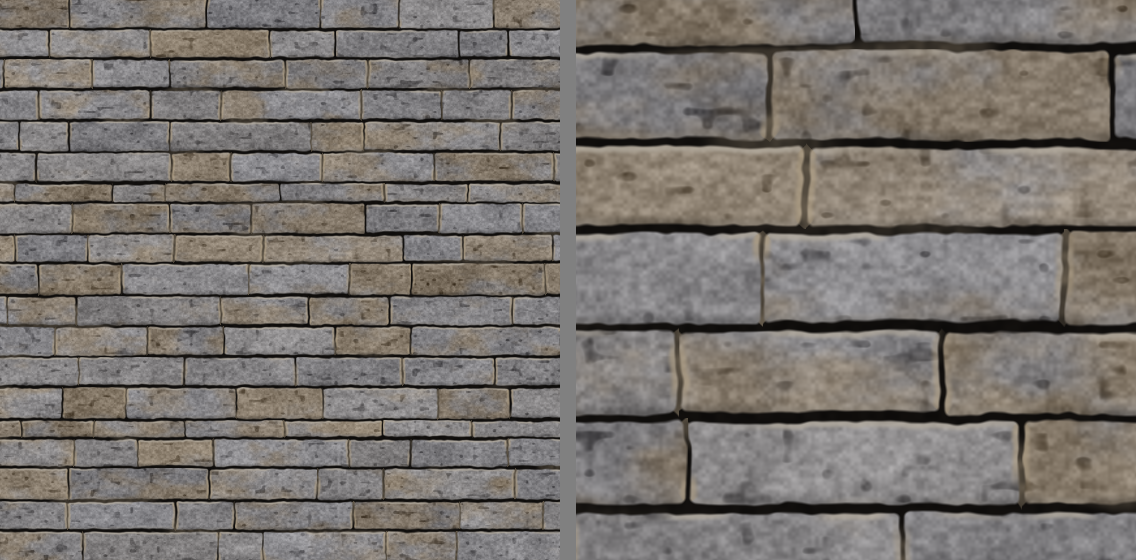
Left: the whole. Right: its middle third, enlarged.
Reproduce this texture procedurally as a Shadertoy shader.

```glsl
// Weathered grey brick wall: long thin courses, dark bed gaps, tan stains and pale worn rims.

const float COURSE = 0.0556;      // height of a regular course
const float THIN_COURSE = 0.0325; // every eighth course is thin
const float PITCH = 0.1735;       // mean brick length
const vec3 GREY = vec3(0.525, 0.515, 0.515);
const vec3 TAN = vec3(0.535, 0.480, 0.405);
const vec3 RIM = vec3(0.700, 0.670, 0.620);
const vec3 MORTAR = vec3(0.400, 0.360, 0.300);
const vec3 GAP = vec3(0.060, 0.052, 0.045);

float hash(vec2 p) {
    vec3 q = fract(p.xyx * 0.1031);
    q += dot(q, q.yzx + 33.33);
    return fract((q.x + q.y) * q.z);
}

float noise(vec2 p) {
    vec2 i = floor(p), f = fract(p);
    f = f * f * (3.0 - 2.0 * f);
    return mix(mix(hash(i), hash(i + vec2(1, 0)), f.x),
               mix(hash(i + vec2(0, 1)), hash(i + vec2(1, 1)), f.x), f.y);
}

float fbm(vec2 p) {
    float sum = 0.0, gain = 0.5;
    for (int i = 0; i < 4; i++) {
        sum += gain * noise(p);
        p = p * 2.03 + 17.3;
        gain *= 0.5;
    }
    return sum / 0.9375;
}

// Top of a course, measured downwards from the top of the canvas
float courseTop(float row) {
    float jitter = 0.006 * (hash(vec2(row, 71.0)) - 0.5);
    return row * COURSE - (COURSE - THIN_COURSE) * floor((row + 1.0) / 8.0) - 0.006 + jitter;
}

// Position of an upright joint within a course
float jointX(float i, float row) {
    float jitter = 0.62 * (hash(vec2(i + 11.0, row + 5.0)) - 0.5);
    return (i + 0.5 * mod(row, 2.0) + jitter) * PITCH;
}

// Distance to a rounded box; side is 1 next to its upright edges
float brickDistance(vec2 p, vec2 lo, vec2 hi, float radius, out float side) {
    vec2 q = abs(p - 0.5 * (lo + hi)) - 0.5 * (hi - lo);
    side = smoothstep(-0.001, 0.001, q.x - q.y);
    q += radius;
    return length(max(q, 0.0)) + min(max(q.x, q.y), 0.0) - radius;
}

// Face colour: brick tone, tan staining, soft blotches, grain and pits
vec3 brickFace(vec2 p, vec2 id) {
    vec2 local = p + 3.7 * vec2(hash(id + 3.0), hash(id + 9.0));
    float stain = fbm(local * vec2(13.0, 24.0)) + 0.75 * hash(id + 23.0);
    vec3 color = mix(GREY, TAN, 0.9 * smoothstep(0.85, 1.2, stain));
    color += vec3(-0.012, -0.004, 0.012) * hash(id + 41.0);
    color += 0.085 * (hash(id + 57.0) - 0.5);
    color += 0.17 * (fbm(local * vec2(22.0, 45.0)) - 0.5);
    color += 0.13 * (noise(p * vec2(190.0, 250.0)) - 0.5);
    color += 0.08 * (noise(p * 430.0) - 0.5);
    color -= 0.16 * smoothstep(0.78, 0.95, noise(p * vec2(85.0, 130.0)));
    return color;
}

void mainImage(out vec4 fragColor, in vec2 fragCoord) {
    vec2 p = fragCoord / iResolution.y;
    p.y = 1.0 - p.y;
    float pixel = 1.0 / iResolution.y;

    // Find the course and the brick
    float row = 0.0;
    for (int i = 1; i < 20; i++) {
        if (p.y >= courseTop(float(i))) row = float(i);
    }
    float column = floor(p.x / PITCH - 0.5 * mod(row, 2.0));
    if (p.x < jointX(column, row)) column -= 1.0;
    else if (p.x >= jointX(column + 1.0, row)) column += 1.0;
    vec2 id = vec2(column + 10.0, row);

    // Brick outline with uneven gaps and chipped edges
    vec2 lo = vec2(jointX(column, row), courseTop(row));
    vec2 hi = vec2(jointX(column + 1.0, row), courseTop(row + 1.0));
    lo += vec2(0.0010 + 0.0012 * hash(id + 77.0), 0.0012 + 0.0022 * hash(id + 83.0));
    hi -= vec2(0.0010 + 0.0012 * hash(id + 91.0), 0.0015 + 0.0025 * hash(id + 97.0));
    vec2 wobble = vec2(noise(p * 48.0), noise(p * 48.0 + 31.0)) - 0.5;
    wobble += 0.5 * (vec2(noise(p * 150.0), noise(p * 150.0 + 53.0)) - 0.5);
    float side;
    float d = brickDistance(p + 0.0030 * wobble, lo, hi, 0.0035, side);

    // Pale worn rims, stronger on top and beside the joints, with shade below
    vec3 face = brickFace(p, id);
    float upper = 1.0 - smoothstep(0.002, 0.008, p.y - lo.y);
    float lower = 1.0 - smoothstep(0.000, 0.007, hi.y - p.y);
    float worn = smoothstep(0.30, 0.70, noise(p * vec2(32.0, 38.0) + 7.0));
    float rim = smoothstep(-0.0055, -0.0015, d) * worn;
    vec3 rimColor = mix(RIM, RIM * vec3(0.98, 0.93, 0.84), side);
    face = mix(face, rimColor, rim * clamp(0.25 + 0.5 * upper + 0.4 * side, 0.0, 0.8));
    face *= 1.0 - 0.22 * lower * (1.0 - 0.6 * worn);

    // Black bed gaps; upright joints keep some mortar
    float fill = side * smoothstep(0.30, 0.65, noise(p * 21.0 + 13.0));
    fill = max(fill, 0.6 * smoothstep(0.70, 0.85, noise(p * vec2(9.0, 24.0) + 61.0)));
    vec3 joint = mix(GAP, MORTAR, 0.8 * fill) * (0.8 + 0.4 * noise(p * 210.0));

    float blur = max(0.0011, pixel);
    fragColor = vec4(mix(face, joint, smoothstep(-blur, blur, d)), 1.0);
}
```
